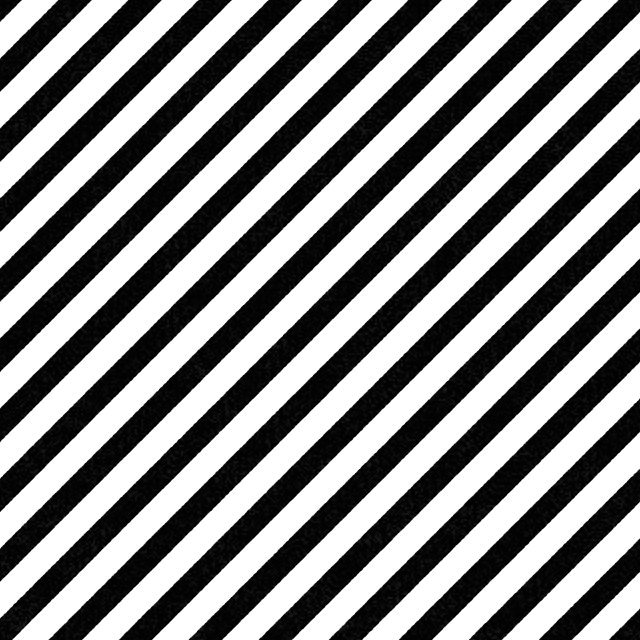
Reproduce this pattern procedurally as a WebGL 2 fragment shader.

```glsl
#version 300 es
precision highp float;
// Black 45-degree diagonal stripes on white, rising to the right.
// A periodic distance along the stripe normal gives the bands; value noise
// adds faint speckled wear to the ink and a slight roughness to its edges.

uniform vec2 u_resolution;
out vec4 fragColor;

const vec3 PAPER = vec3(1.0);
const vec3 INK = vec3(0.008);
const float REPEATS = 9.143;       // stripes along each side of the canvas
const float INK_SHARE = 0.477;     // black part of one repeat
const float STRIPE_PHASE = 0.075;  // centre of the top left stripe, in repeats
const float EDGE_SOFTNESS = 0.0012;
const float EDGE_ROUGHNESS = 0.0008;
const float GRAIN_SCALE = 320.0;
const float PATCH_SCALE = 26.0;
const float GRAIN_STRENGTH = 0.13;

float hash(vec2 p) {
    return fract(sin(dot(p, vec2(127.1, 311.7))) * 43758.5453);
}

float valueNoise(vec2 p) {
    vec2 cell = floor(p);
    vec2 f = fract(p);
    f = f * f * (3.0 - 2.0 * f);
    float low = mix(hash(cell), hash(cell + vec2(1.0, 0.0)), f.x);
    float high = mix(hash(cell + vec2(0.0, 1.0)), hash(cell + vec2(1.0)), f.x);
    return mix(low, high, f.y);
}

// Signed distance to the nearest stripe, negative inside the ink.
float stripeDistance(vec2 uv) {
    float repeatPos = (uv.x + 1.0 - uv.y) * REPEATS - STRIPE_PHASE;
    float fromCentre = abs(fract(repeatPos + 0.5) - 0.5);
    return (fromCentre - 0.5 * INK_SHARE) / (REPEATS * sqrt(2.0));
}

void main() {
    vec2 uv = gl_FragCoord.xy / u_resolution;
    float pixel = 1.0 / min(u_resolution.x, u_resolution.y);

    // Fine speckle, gathered into uneven patches
    float grain = valueNoise(uv * GRAIN_SCALE);
    float patchiness = valueNoise(uv * PATCH_SCALE + 17.0);
    float speckle = grain * grain * grain * mix(0.25, 1.0, patchiness);
    vec3 wornInk = INK + GRAIN_STRENGTH * speckle;

    // Stripe with a soft, slightly rough edge
    float d = stripeDistance(uv) + EDGE_ROUGHNESS * (grain - 0.5);
    float softness = max(EDGE_SOFTNESS, 0.7 * pixel);
    float paperAmount = smoothstep(-softness, softness, d);

    fragColor = vec4(mix(wornInk, PAPER, paperAmount), 1.0);
}
```
